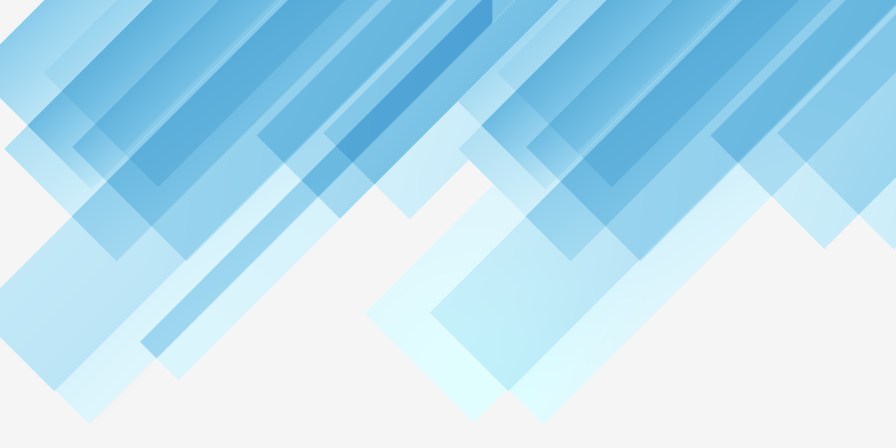
This background is drawn by a WebGL 1 fragment shader. Its source:

```glsl
precision highp float;
// Overlapping translucent blue diagonal bars, in two repeated groups, on pale grey.

uniform vec2 u_resolution;

const float CANVAS_UNITS = 384.0;  // layout units per canvas height
const float GROUP_STEP = 389.0;    // horizontal distance between groups
const float GROUP_STRETCH = 52.0;  // extra width of the outer bars in group two
const float STRIPE_CLIP = 422.0;   // vertical cut of the dark stripe
const float DEPTH_GAIN = 0.0008;   // added ink per unit along a bar
const float GLOW_RADIUS = 190.0;
const vec2 GLOW_CENTER = vec2(405.0, 325.0);

const vec3 PAPER = vec3(0.96, 0.96, 0.96);
const vec3 ICE = vec3(0.86, 0.96, 0.99);
const vec3 PALE = vec3(0.72, 0.89, 0.96);
const vec3 SKY = vec3(0.58, 0.82, 0.93);
const vec3 BLUE = vec3(0.44, 0.74, 0.89);
const vec3 DEEP = vec3(0.35, 0.68, 0.85);
const vec3 INK = vec3(0.23, 0.56, 0.81);
const vec3 GLOW = vec3(0.015, 0.04, 0.015);

float softness;  // width of a smoothed edge, in layout units

float above(float edge, float value) {
  return clamp((value - edge) / softness + 0.5, 0.0, 1.0);
}

// Ink of a bar: q = (along, across); weight runs from its left to right side.
float bar(vec2 q, float start, vec2 sides, vec2 weight) {
  float cover = above(start, q.x) * above(sides.x, q.y) * (1.0 - above(sides.y, q.y));
  float across = clamp((q.y - sides.x) / (sides.y - sides.x), 0.0, 1.0);
  return cover * mix(weight.x, weight.y, across);
}

// Total ink of one group of bars.
float barGroup(vec2 q, float stretch) {
  float depth = 0.0;
  // Long lower bars
  depth += bar(q, -289.0, vec2(247.0, 382.0), vec2(1.7, 1.9));
  depth += bar(q, -287.0, vec2(382.0, 441.0), vec2(1.1, 0.9));
  // Stacked upper bars
  depth += bar(q, -84.0, vec2(38.0, 241.0), vec2(3.2, 0.4));
  depth += bar(q, -124.0, vec2(131.0, 324.0), vec2(2.2, 0.8));
  depth += bar(q, -25.0, vec2(100.0, 296.0), vec2(0.4, 0.8));
  depth += bar(q, -64.0, vec2(188.0, 384.0), vec2(1.1, 1.0));
  // Right-hand bars
  depth += bar(q, 104.0, vec2(336.0, 479.0 + stretch), vec2(1.1, 1.4));
  depth += bar(q, 163.0, vec2(391.0, 539.0 + stretch), vec2(0.9, 1.2));
  // Thin light streak
  depth -= bar(q, -25.0, vec2(236.0, 243.0), vec2(0.3, 0.4));
  return depth;
}

// Colour ramp from bare paper to the darkest overlap.
vec3 inkColor(float depth) {
  vec3 color = mix(PAPER, ICE, clamp(depth, 0.0, 1.0));
  color = mix(color, PALE, clamp(depth - 1.0, 0.0, 1.0));
  color = mix(color, SKY, clamp(depth - 2.0, 0.0, 1.0));
  color = mix(color, BLUE, clamp(depth - 3.0, 0.0, 1.0));
  color = mix(color, DEEP, clamp(depth - 4.0, 0.0, 1.0));
  return mix(color, INK, clamp(depth - 5.0, 0.0, 1.0));
}

void main() {
  float unitsPerPixel = CANVAS_UNITS / u_resolution.y;
  vec2 p = gl_FragCoord.xy * unitsPerPixel;
  p.y = CANVAS_UNITS - p.y;
  softness = 1.5 * unitsPerPixel;
  vec2 q = vec2(p.x - p.y, p.x + p.y);

  // Wide pale bar behind the second group
  float depth = bar(q, 44.0, vec2(581.0, 768.0), vec2(0.9));

  // Repeated groups; the strongest one shows
  for (int i = 0; i < 2; i++) {
    float index = float(i);
    vec2 local = q - GROUP_STEP * index;
    float ink = barGroup(local, GROUP_STRETCH * index);
    if (i == 0) {
      // Narrow dark stripe and its pale companion
      float kept = 1.0 - above(STRIPE_CLIP, p.x);
      ink += kept * bar(local, -173.0, vec2(413.0, 442.0), vec2(1.8));
      ink += bar(local, -173.0, vec2(442.0, 479.0), vec2(1.0));
    }
    float gain = DEPTH_GAIN * max(local.x + 100.0, 0.0);
    depth = max(depth, ink + gain * clamp(ink, 0.0, 1.0));
  }

  // Cyan glow inside the inked area
  float glow = 1.0 - smoothstep(0.0, GLOW_RADIUS, length(p - GLOW_CENTER));
  vec3 color = inkColor(depth) + GLOW * glow * clamp(depth, 0.0, 1.0);
  gl_FragColor = vec4(color, 1.0);
}
```
